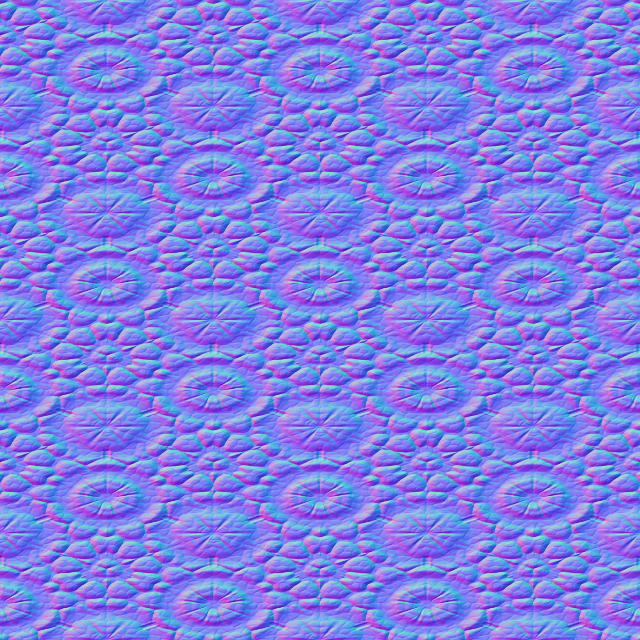
Reproduce this texture map procedurally as a WebGL 1 fragment shader.

```glsl
precision highp float;
uniform vec2 u_resolution;

#define REPEATS 3.0
#define RELIEF 0.0066
#define SIDE_GAIN 1.4
#define BLUE_LEVEL 0.955
#define LUMP_FREQ 8.0
#define PEBBLE_FREQ 20.0
#define PEBBLE_HEIGHT 0.11
#define GRAIN_HEIGHT 0.08
#define WARP 0.022
#define CORE_RADIUS 0.205
#define RING_RADIUS 0.19
#define SAMPLE_STEP 0.001

const float ROOT3 = 1.7320508;
const vec2 RING_CENTRE = vec2(0.5, 0.288675);

vec2 hash2(vec2 p) {
  vec3 v = fract(vec3(p.xyx) * vec3(0.1031, 0.1030, 0.0973));
  v += dot(v, v.yzx + 33.33);
  return fract((v.xx + v.yz) * v.zy);
}

float cornerSlope(vec2 cell, vec2 corner, vec2 f) {
  return dot(hash2(cell + corner + 57.0) * 2.0 - 1.0, f - corner);
}

float gradientNoise(vec2 p) {
  vec2 i = floor(p);
  vec2 f = p - i;
  vec2 u = f * f * f * (f * (f * 6.0 - 15.0) + 10.0);
  float low = mix(cornerSlope(i, vec2(0.0), f), cornerSlope(i, vec2(1.0, 0.0), f), u.x);
  float high = mix(cornerSlope(i, vec2(0.0, 1.0), f), cornerSlope(i, vec2(1.0), f), u.x);
  return mix(low, high, u.y);
}

float smoothMin(float a, float b, float k) {
  float h = max(k - abs(a - b), 0.0) / k;
  return min(a, b) - 0.25 * k * h * h;
}

// Rounded stones: 0 in the gaps, 1 on the crowns
float stones(vec2 p) {
  vec2 i = floor(p);
  vec2 f = p - i;
  float nearest = 8.0;
  float second = 8.0;
  for (int y = -1; y <= 1; y++) {
    for (int x = -1; x <= 1; x++) {
      vec2 g = vec2(float(x), float(y));
      float d = length(g + 0.14 + 0.72 * hash2(i + g + 19.0) - f);
      second = min(second, max(nearest, d));
      nearest = min(nearest, d);
    }
  }
  float inside = smoothMin(second - nearest, 1.5 * (0.66 - nearest), 0.3);
  float hollow = 1.0 - clamp(inside / 0.55, 0.0, 1.0);
  return 1.0 - hollow * hollow;
}

// Fold the plane into one mirror triangle of a hexagonal lattice
vec2 foldTriangle(vec2 p) {
  vec2 period = vec2(1.0, ROOT3);
  vec2 even = mod(p + 0.5 * period, period) - 0.5 * period;
  vec2 odd = mod(p, period) - 0.5 * period;
  vec2 q = dot(even, even) < dot(odd, odd) ? even : odd;
  q.x = abs(q.x);
  vec2 mirror = vec2(-0.5, 0.5 * ROOT3);
  q -= 2.0 * min(dot(q, mirror), 0.0) * mirror;
  return vec2(abs(q.x), q.y);
}

float surfaceHeight(vec2 uv) {
  vec2 q = foldTriangle((uv * REPEATS - vec2(0.5, 0.0)) * vec2(1.0, ROOT3));
  vec2 w = q + WARP * vec2(gradientNoise(q * 11.0), gradientNoise(q * 11.0 + 31.0));
  float fromCore = length(w);
  vec2 ringOffset = w - RING_CENTRE;
  float fromRing = length(ringOffset);
  float lump = stones(w * LUMP_FREQ + 3.0);
  float pebble = stones(w * PEBBLE_FREQ + 7.0);
  float swell = gradientNoise(q * 5.0 + 13.0);

  // Petalled core
  float angle = atan(q.y, q.x + 0.00001);
  float petal = smoothstep(0.0, 0.55, abs(sin(3.0 * angle)));
  float core = smoothstep(CORE_RADIUS, CORE_RADIUS * 0.6, fromCore);
  core *= 0.6 + 0.35 * petal * smoothstep(0.0, 0.08, fromCore) + 0.2 * lump;

  // Hollow ring of nine lumps
  float ringAngle = atan(ringOffset.y, ringOffset.x - 0.00001) - 0.5236;
  float scallop = smoothstep(0.0, 0.6, abs(cos(4.5 * ringAngle)));
  float ring = smoothstep(RING_RADIUS, RING_RADIUS * 0.66, fromRing);
  ring *= smoothstep(0.025, 0.09, fromRing);
  ring *= 0.55 + 0.4 * scallop + 0.1 * lump;

  // Stone field between them
  float field = smoothstep(0.23, 0.31, fromCore) * smoothstep(0.21, 0.28, fromRing);
  field *= (0.12 + 0.88 * lump) * (1.0 + 0.6 * swell);
  float height = max(core, max(ring, field));

  // Short creases on the mirror lines beside the core
  float across = abs(dot(q, vec2(-0.5, 0.5 * ROOT3)));
  float along = dot(q, vec2(0.5 * ROOT3, 0.5));
  float crease = smoothstep(0.02, 0.004, across);
  crease *= smoothstep(0.18, 0.2, along) * smoothstep(0.28, 0.26, along);
  height -= 0.45 * crease;

  // Pebbles and fine grain
  height += PEBBLE_HEIGHT * pebble;
  height += GRAIN_HEIGHT * gradientNoise(q * 30.0);
  return height * RELIEF;
}

void main() {
  vec2 uv = gl_FragCoord.xy / u_resolution;
  vec2 dx = vec2(SAMPLE_STEP, 0.0);
  vec2 dy = dx.yx;
  vec2 slope = vec2(surfaceHeight(uv + dx) - surfaceHeight(uv - dx),
                    surfaceHeight(uv + dy) - surfaceHeight(uv - dy)) / (2.0 * SAMPLE_STEP);
  vec3 normal = normalize(vec3(slope.x * SIDE_GAIN, -slope.y, 1.0));
  gl_FragColor = vec4((normal * 0.5 + 0.5) * vec3(1.0, 1.0, BLUE_LEVEL), 1.0);
}
```
